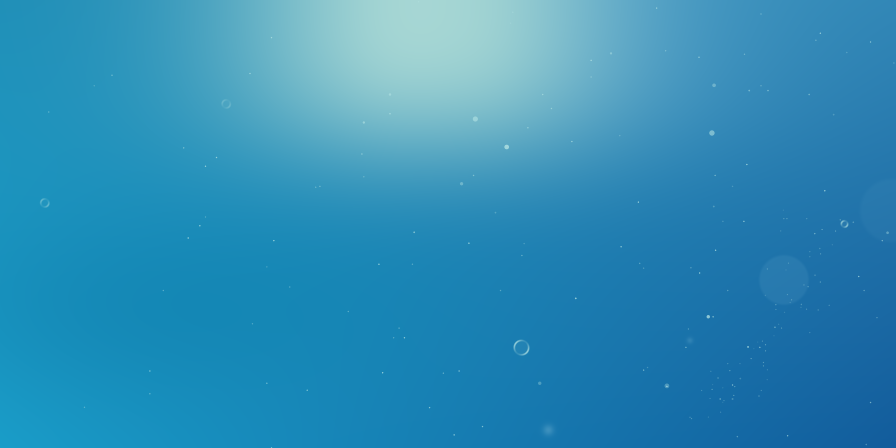
Give the GLSL for this background, as a Shadertoy shader.

```glsl
// Sunlit underwater backdrop: a four-corner blue gradient with a pale glow
// from the surface, soft bokeh discs, thin bubbles and hashed drifting motes.
// Positions are in canvas heights: x runs from 0 to 2, y from 0 to 1.

const vec3 TOP_LEFT     = vec3(0.12, 0.56, 0.72);
const vec3 TOP_RIGHT    = vec3(0.18, 0.52, 0.71);
const vec3 BOTTOM_LEFT  = vec3(0.10, 0.62, 0.79);
const vec3 BOTTOM_RIGHT = vec3(0.07, 0.36, 0.61);
const vec3 DEEP_TEAL    = vec3(0.07, 0.52, 0.70);
const vec3 SUN_COLOR    = vec3(0.65, 0.84, 0.83);
const vec3 HAZE_COLOR   = vec3(0.46, 0.71, 0.83);
const vec3 MOTE_COLOR   = vec3(0.70, 0.89, 0.89);

const int MOTE_COUNT = 125;
const int STREAM_COUNT = 75;

float hash(float n) {
    return fract(sin(n * 127.1) * 43758.5453);
}

float gaussian(vec2 offset, vec2 spread) {
    vec2 q = offset / spread;
    return exp(-dot(q, q));
}

float disc(vec2 p, vec2 center, float radius, float blur) {
    return 1.0 - smoothstep(radius - blur, radius + blur, length(p - center));
}

// Thin rim, brightest on two opposite sides.
float bubble(vec2 p, vec2 center, float radius, float pixel) {
    vec2 q = p - center;
    float d = length(q);
    float rim = 1.0 - smoothstep(0.0, 0.0025 + pixel * 0.5, abs(d - radius));
    float facing = dot(q / max(d, 1e-4), vec2(0.8, -0.6));
    float body = disc(p, center, radius, pixel);
    return rim * (0.15 + 0.6 * facing * facing) + 0.06 * body;
}

vec3 water(vec2 uv, vec2 p) {
    vec3 low = mix(BOTTOM_LEFT, BOTTOM_RIGHT, uv.x);
    vec3 high = mix(TOP_LEFT, TOP_RIGHT, uv.x);
    vec3 color = mix(low, high, uv.y);
    color = mix(color, DEEP_TEAL, 0.75 * gaussian(p - vec2(0.42, 0.32), vec2(0.55, 0.22)));

    // Surface light: wider and bluer to the right, fading with depth.
    float dx = p.x - 0.94;
    float side = dx / mix(0.45, 0.62, smoothstep(-0.2, 0.2, dx));
    float depth = max(1.0 - p.y, 0.0) / 0.36;
    float light = exp(-side * side - depth * depth * depth);
    vec3 tint = mix(SUN_COLOR, HAZE_COLOR, smoothstep(0.1, 0.75, dx));
    return mix(color, tint, light);
}

// Scattered specks, denser and larger toward the right.
float motes(vec2 p, float pixel) {
    float sum = 0.0;
    for (int i = 0; i < MOTE_COUNT; i++) {
        float id = float(i) + 1.0;
        vec2 center = vec2(2.0 * pow(hash(id), 0.6), hash(id + 201.3));
        float size = pow(hash(id + 407.7), 9.0) * smoothstep(0.5, 1.2, center.x);
        float radius = mix(0.0015, 0.0065, size);
        float glow = mix(0.25, 0.8, hash(id + 613.9));
        sum = max(sum, glow * disc(p, center, radius, 0.6 * pixel));
    }
    return sum;
}

// Fine specks following a curved current in the lower right.
float stream(vec2 p, float pixel) {
    float sum = 0.0;
    for (int i = 0; i < STREAM_COUNT; i++) {
        float id = float(i) + 900.0;
        float t = hash(id);
        float bend = (1.0 - t) * (1.0 - t);
        vec2 scatter = vec2(hash(id + 151.1), hash(id + 353.3)) - 0.5;
        vec2 center = vec2(1.80 - 0.22 * bend, mix(0.06, 0.53, t));
        center += scatter * vec2(0.16, 0.08);
        float glow = mix(0.12, 0.45, hash(id + 557.5));
        sum = max(sum, glow * disc(p, center, 0.0013, 0.6 * pixel));
    }
    return sum;
}

void mainImage(out vec4 fragColor, in vec2 fragCoord) {
    vec2 uv = fragCoord / iResolution.xy;
    vec2 p = fragCoord / iResolution.y;
    float pixel = 1.0 / iResolution.y;
    vec3 color = water(uv, p);

    // Bokeh discs and two small blurred lights.
    float bokeh = 0.13 * disc(p, vec2(1.75, 0.375), 0.055, 0.004);
    bokeh += 0.07 * disc(p, vec2(1.99, 0.53), 0.070, 0.006);
    bokeh += 0.40 * gaussian(p - vec2(1.224, 0.04), vec2(0.012));
    bokeh += 0.25 * gaussian(p - vec2(1.54, 0.24), vec2(0.007));
    color = mix(color, HAZE_COLOR, bokeh);

    // Bubbles.
    float rims = bubble(p, vec2(1.164, 0.224), 0.016, pixel);
    rims += 0.6 * bubble(p, vec2(0.10, 0.547), 0.009, pixel);
    rims += 0.9 * bubble(p, vec2(1.885, 0.50), 0.007, pixel);
    rims += 0.4 * bubble(p, vec2(0.505, 0.768), 0.009, pixel);

    // Drifting particles.
    float specks = max(motes(p, pixel), stream(p, pixel));
    color = mix(color, MOTE_COLOR, clamp(max(rims, specks), 0.0, 1.0));
    fragColor = vec4(color, 1.0);
}
```
